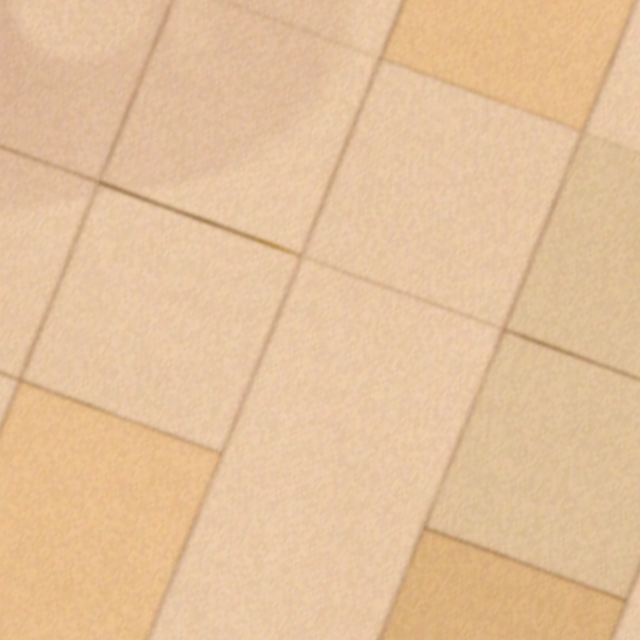
Reproduce this texture procedurally as a Shadertoy shader.

```glsl
// Warm sandstone paving seen at a tilt: a skewed lattice of square slabs, some
// ochre, with soft joints of uneven strength, fine grain and a curved shadow.
// Lattice coordinates give slab ids; a six-step phase picks tone and joints.

const vec2 ORIGIN = vec2(0.471, 0.600);        // a lattice corner
const vec2 ACROSS = vec2(0.316, -0.115);       // one slab sideways
const vec2 ALONG  = vec2(-0.124, -0.309);      // one slab down a column
const float SLAB_SIZE = 0.334;
const float LAST_ROW = 1.0;                    // slabs run on below this row
const float COLUMN_WIDTH = 0.0056;
const float CROSS_WIDTH = 0.0048;
const vec2 GRAIN_SCALE = vec2(230.0, 150.0);   // across and along the streaks
const vec2 GRAIN_AXIS = vec2(0.53, 0.85);
const float GRAIN_AMOUNT = 0.046;
const float CHROMA_AMOUNT = 0.030;
const float MOTTLE_AMOUNT = 0.022;

const vec3 PALE  = vec3(0.912, 0.782, 0.650);
const vec3 OCHRE = vec3(0.914, 0.747, 0.556);
const vec3 COLUMN_JOINT = vec3(0.66, 0.50, 0.37);
const vec3 CROSS_JOINT  = vec3(0.60, 0.44, 0.28);
const vec3 GOLD = vec3(0.68, 0.50, 0.16);
const vec3 DIM_PALE  = vec3(0.954, 0.956, 0.914);
const vec3 DIM_OCHRE = vec3(0.944, 0.930, 0.890);
const vec3 SHADOW_TINT = vec3(0.963, 0.942, 0.940);

// Cross joint strength for each phase of the slab pattern
const float JOINT_STRENGTH[6] = float[6](0.25, 0.0, 0.10, 0.66, 0.38, 0.20);

float hash(vec2 p) {
    return fract(sin(dot(p, vec2(127.1, 311.7))) * 43758.5453);
}

float noise(vec2 p) {
    vec2 i = floor(p), f = fract(p);
    f = f * f * (3.0 - 2.0 * f);
    return mix(mix(hash(i), hash(i + vec2(1, 0)), f.x),
               mix(hash(i + vec2(0, 1)), hash(i + vec2(1, 1)), f.x), f.y);
}

// Soft line profile around the nearest whole lattice value
float joint(float coord, float width) {
    float d = abs(coord - round(coord)) * SLAB_SIZE / width;
    return exp(-d * d);
}

// Soft blob: 1 inside an ellipse, fading over the given share of its radius
float blob(vec2 p, vec2 center, vec2 radii, float softness) {
    return 1.0 - smoothstep(1.0 - softness, 1.0 + softness, length((p - center) / radii));
}

int phaseOf(vec2 cell) {
    return int(mod(cell.y + 3.0 * cell.x, 6.0) + 0.5) % 6;
}

vec3 slabColor(vec2 cell) {
    cell.y = min(cell.y, LAST_ROW);
    int phase = phaseOf(cell);
    bool ochre = phase == 4;
    vec3 color = ochre ? OCHRE : PALE;
    if (cell.x == 1.0 && phase > 1) color *= ochre ? DIM_OCHRE : DIM_PALE;
    return color + 0.010 * (hash(cell + 3.7) - 0.5);
}

float shadowAmount(vec2 p) {
    // Rounded on the right, a gently falling lower edge on the left
    vec2 q = vec2(max(p.x - 0.195, 0.0) / 0.358,
                  (1.013 - p.y) / (0.310 + 0.17 * max(0.195 - p.x, 0.0)));
    float softness = mix(0.03, 0.08, smoothstep(0.15, 0.5, p.x));
    float shade = 1.0 - smoothstep(1.0 - softness, 1.0 + softness, length(q));
    shade *= 1.0 + 0.9 * (1.0 - smoothstep(0.0, 0.24, p.x)) * smoothstep(0.7, 0.95, p.y);
    // Brighter patches inside the shadow
    shade *= 1.0 - 0.8 * blob(p, vec2(0.125, 1.0), vec2(0.105, 0.096), 0.16);
    shade *= 1.0 - 0.55 * blob(p, vec2(0.30, 0.97), vec2(0.03, 0.06), 0.7);
    return shade;
}

void mainImage(out vec4 fragColor, in vec2 fragCoord) {
    vec2 p = fragCoord / iResolution.y;
    vec2 lattice = inverse(mat2(ACROSS, ALONG)) * (p - ORIGIN);
    lattice += 0.004 * (vec2(noise(p * 9.0), noise(p * 9.0 + 40.0)) - 0.5);
    vec2 corner = round(lattice);

    // Slabs, blended across their edges
    vec2 blend = smoothstep(-0.012, 0.012, lattice - corner);
    vec2 base = corner - 1.0;
    vec3 color = mix(
        mix(slabColor(base), slabColor(base + vec2(1, 0)), blend.x),
        mix(slabColor(base + vec2(0, 1)), slabColor(base + 1.0), blend.x), blend.y);

    // Large mottling and shadow
    float mottle = noise(p * 5.0) * 0.6 + noise(p * 13.0 + 7.0) * 0.4 - 0.5;
    color += MOTTLE_AMOUNT * mottle * vec3(0.8, 1.0, 1.3);
    color *= pow(SHADOW_TINT, vec3(shadowAmount(p)));

    // Cross joints: strength by phase, worn along their length, gold at one corner
    float column = floor(lattice.x);
    float strength = JOINT_STRENGTH[phaseOf(vec2(column, corner.y))];
    if (column < -1.0) strength = max(strength, 0.35);
    strength *= step(corner.y, LAST_ROW);
    strength *= 0.6 + 0.7 * noise(vec2(lattice.x * 6.0, corner.y * 7.0));
    vec2 toGold = lattice + vec2(0.1, 0.0);
    float gold = exp(-40.0 * dot(toGold, toGold));
    color = mix(color, mix(CROSS_JOINT, GOLD, 0.7 * gold),
                strength * joint(lattice.y, CROSS_WIDTH));

    // Column joints run unbroken
    float wear = 0.32 + 0.20 * noise(vec2(lattice.y * 5.0, corner.x * 5.0));
    color = mix(color, COLUMN_JOINT, wear * joint(lattice.x, COLUMN_WIDTH));

    // Fine slanted grain: shared brightness plus broader specks of colour
    vec2 g = GRAIN_SCALE * vec2(dot(p, vec2(GRAIN_AXIS.y, -GRAIN_AXIS.x)), dot(p, GRAIN_AXIS));
    vec2 c = g * 0.5;
    vec3 chroma = vec3(noise(c + 11.0), noise(c + 53.0), noise(c + 97.0)) - 0.5;
    color += GRAIN_AMOUNT * (noise(g) - 0.5) + CHROMA_AMOUNT * chroma * vec3(0.6, 0.6, 1.2);

    fragColor = vec4(clamp(color, 0.0, 1.0), 1.0);
}
```
